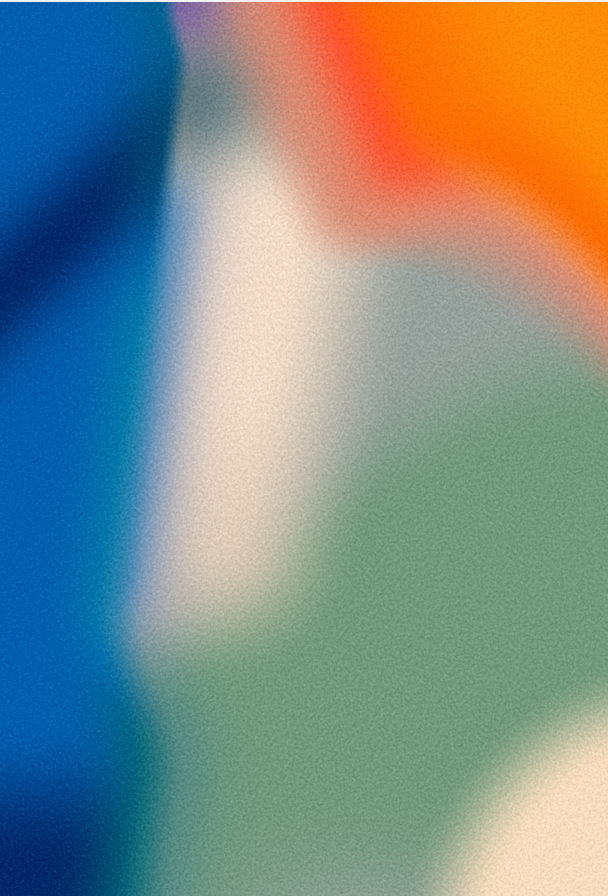
Reproduce this background procedurally as a Shadertoy shader.

```glsl
#define GRAIN_SCALE 330.0
#define GRAIN_AMOUNT 0.08
#define STREAK_TOP vec2(0.291, 0.735)
#define STREAK_END vec2(0.239, 0.400)
#define STREAK_SOFT 0.082
#define CORNER_POS vec2(0.80, -0.08)
#define CORNER_RADIUS 0.31
#define CORNER_SOFT 0.055
#define TOP_LINE 0.0022

const vec3 GREEN  = vec3(0.445, 0.60, 0.49);
const vec3 MIST   = vec3(0.59, 0.63, 0.615);
const vec3 CREAM  = vec3(0.95, 0.865, 0.785);
const vec3 DUSK   = vec3(0.86, 0.79, 0.71);
const vec3 SAND   = vec3(0.97, 0.86, 0.74);
const vec3 LILAC  = vec3(0.62, 0.64, 0.74);
const vec3 SKY    = vec3(0.27, 0.52, 0.70);
const vec3 SLATE  = vec3(0.36, 0.46, 0.49);
const vec3 SPRUCE = vec3(0.30, 0.52, 0.52);
const vec3 PURPLE = vec3(0.48, 0.38, 0.64);
const vec3 SALMON = vec3(0.87, 0.54, 0.44);
const vec3 CORAL  = vec3(1.00, 0.32, 0.17);
const vec3 PEACH  = vec3(0.92, 0.57, 0.36);
const vec3 ORANGE = vec3(1.00, 0.42, 0.00);
const vec3 AMBER  = vec3(1.00, 0.55, 0.02);
const vec3 BLUE   = vec3(0.00, 0.37, 0.69);
const vec3 NAVY   = vec3(0.00, 0.14, 0.40);
const vec3 CYAN   = vec3(0.00, 0.48, 0.66);
const vec3 TEAL   = vec3(0.00, 0.40, 0.47);
const vec3 WHITE  = vec3(0.95);

// Soft coverage of the region where distance d is negative
float inside(float d, float soft) { return 1.0 - smoothstep(-soft, soft, d); }

float bell(float x, float width) { return exp(-x * x / (width * width)); }

float blob(vec2 p, vec2 center, vec2 size) {
    vec2 q = (p - center) / size;
    return exp(-dot(q, q));
}

float smoothMin(float a, float b, float k) {
    float h = max(k - abs(a - b), 0.0) / k;
    return min(a, b) - 0.25 * h * h * k;
}

float capsule(vec2 p, vec2 a, vec2 b, float ra, float rb) {
    float h = clamp(dot(p - a, b - a) / dot(b - a, b - a), 0.0, 1.0);
    return length(p - mix(a, b, h)) - mix(ra, rb, h);
}

vec2 gradientAt(vec2 cell) {
    vec3 h = fract(cell.xyx * vec3(0.1031, 0.1030, 0.0973));
    h += dot(h, h.yzx + 33.33);
    float angle = 6.2832 * fract((h.x + h.y) * h.z);
    return vec2(cos(angle), sin(angle));
}

float gradientNoise(vec2 p) {
    vec2 i = floor(p), f = fract(p), e = vec2(1.0, 0.0);
    vec2 u = f * f * (3.0 - 2.0 * f);
    float low  = mix(dot(gradientAt(i), f), dot(gradientAt(i + e), f - e), u.x);
    float high = mix(dot(gradientAt(i + e.yx), f - e.yx),
                     dot(gradientAt(i + e.xx), f - e.xx), u.x);
    return mix(low, high, u.y);
}

// Right border of the blue field at height y
float blueEdge(float y) {
    return 0.09 + 0.122 * y + 0.07 * (1.0 - smoothstep(0.13, 0.33, y))
         - 0.022 * smoothstep(0.92, 1.0, y);
}

vec3 blueField(vec2 p, float depth) {
    vec3 col = mix(BLUE, CYAN, bell(depth, 0.05) * smoothstep(0.12, 0.35, p.y)
                               * (1.0 - smoothstep(0.6, 0.85, p.y)));
    float band = (p.y - 0.675 - 0.92 * p.x) / 1.36;
    col = mix(col, NAVY, 0.95 * bell(band, 0.058));
    col = mix(col, NAVY, 0.95 * (1.0 - smoothstep(0.03, 0.2, p.y)));
    float tealEnds = 1.0 - smoothstep(0.16, 0.28, p.y) + 0.5 * smoothstep(0.7, 0.82, p.y);
    return mix(col, TEAL, bell(depth, 0.06) * min(tealEnds, 1.0));
}

void mainImage(out vec4 fragColor, in vec2 fragCoord) {
    vec2 p = fragCoord / iResolution.y;
    float depth = blueEdge(p.y) - p.x;

    // Green ground with mist above its ridge and along the bottom
    float t = p.x - 0.21;
    float ridge = 0.26 + 1.21 * t - 1.17 * t * t;
    vec3 col = mix(GREEN, MIST, smoothstep(-0.05, 0.11, p.y - ridge));
    col = mix(col, MIST, 0.65 * blob(p, vec2(0.42, -0.02), vec2(0.17, 0.07)));
    col = mix(col, SAND, inside(length(p - CORNER_POS) - CORNER_RADIUS, CORNER_SOFT));

    // Cream streak with a cool left rim
    float streak = capsule(p, STREAK_TOP, STREAK_END, 0.108, 0.088);
    vec3 cream = mix(DUSK, CREAM, smoothstep(0.32, 0.6, p.y));
    col = mix(col, cream, inside(streak, STREAK_SOFT));
    float rim = smoothstep(0.22, 0.36, p.y) * (1.0 - smoothstep(0.74, 0.86, p.y));
    col = mix(col, LILAC, 0.85 * rim * bell(depth, 0.062));
    col = mix(col, SKY, 0.8 * rim * bell(depth, 0.032));
    col = mix(col, SPRUCE, 0.8 * bell(depth, 0.065) * (1.0 - smoothstep(0.2, 0.34, p.y)));

    // Warm glow: salmon haze, coral rim, orange core
    float sag = max(p.x - 0.46, 0.0);
    float fromLeft = p.x - 0.268 - 0.45 * (1.0 - p.y);
    float fromBelow = 1.4 * (p.y - 0.745 + 2.7 * sag * sag);
    float warm = smoothMin(fromLeft, fromBelow, 0.05);
    float side = smoothstep(0.43, 0.58, p.x);
    float haze = mix(0.075, 0.115, max(side, smoothstep(0.78, 0.98, p.y)));
    vec3 glow = mix(SALMON, mix(CORAL, PEACH, side), smoothstep(0.01, 0.105, warm));
    vec3 core = mix(ORANGE, AMBER, smoothstep(0.12, 0.32, warm));
    glow = mix(glow, core, smoothstep(mix(0.075, 0.045, side), 0.16, warm));
    col = mix(col, glow, smoothstep(-haze, mix(0.025, 0.08, side), warm));

    // Cool shadow and purple light beside the top of the blue
    col = mix(col, SLATE, 0.9 * blob(p, vec2(0.215, 0.89), vec2(0.062, 0.07)));
    col = mix(col, PURPLE, 0.9 * blob(p, vec2(0.200, 1.0), vec2(0.05, 0.055)));

    // Blue field
    float edgeSoft = mix(0.034, 0.013, smoothstep(0.1, 0.9, p.y));
    col = mix(col, blueField(p, max(depth, 0.0)), inside(-depth, edgeSoft));

    // Film grain on a turned lattice
    vec2 g = mat2(0.8, 0.6, -0.6, 0.8) * p * GRAIN_SCALE + 400.0;
    col += GRAIN_AMOUNT * (gradientNoise(g) + 0.6 * gradientNoise(g.yx * 1.7 + 17.3));

    // Thin pale line along the top
    float pixel = 1.0 / iResolution.y;
    col = mix(col, WHITE, smoothstep(-0.5 * pixel, 0.5 * pixel, p.y - 1.0 + TOP_LINE));
    fragColor = vec4(clamp(col, 0.0, 1.0), 1.0);
}
```
